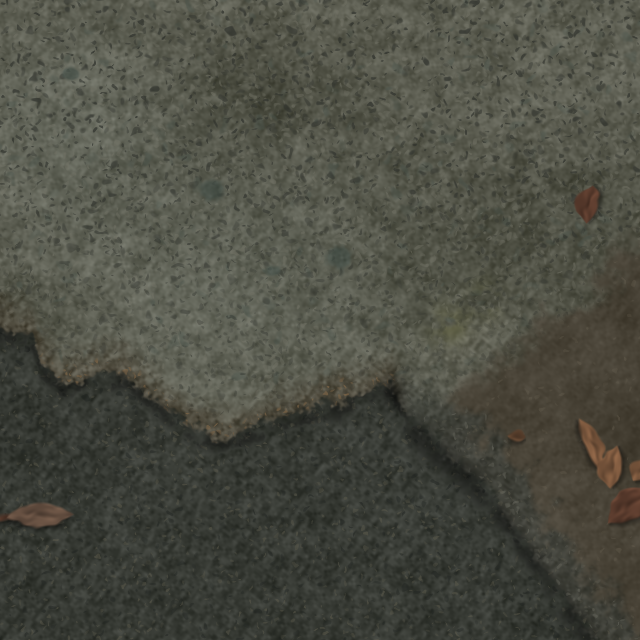
Reproduce this texture procedurally as a WebGL 1 fragment shader.

```glsl
precision highp float;
uniform vec2 u_resolution;

float hash(vec2 p) {
  return fract(sin(dot(p, vec2(127.1, 311.7))) * 43758.545);
}

float noise(vec2 p) {
  vec2 i = floor(p), f = fract(p);
  f = f * f * (3.0 - 2.0 * f);
  return mix(mix(hash(i), hash(i + vec2(1, 0)), f.x),
             mix(hash(i + vec2(0, 1)), hash(i + vec2(1, 1)), f.x), f.y);
}

float fbm(vec2 p) {
  float sum = 0.0, amp = 0.5;
  for (int i = 0; i < 4; i++) {
    sum += amp * noise(p);
    p = mat2(1.6, 1.2, -1.2, 1.6) * p + 7.3;
    amp *= 0.5;
  }
  return sum;
}

mat2 rotation(float a) {
  return mat2(cos(a), -sin(a), sin(a), cos(a));
}

// One tilted, uneven grain per occupied cell
float grains(vec2 p, float cells, float density) {
  vec2 g = rotation(0.4) * p * cells + cells;
  g += 0.7 * vec2(noise(g * 1.6), noise(g * 1.6 + 31.0));
  vec2 id = floor(g);
  vec2 jitter = vec2(hash(id + 3.1), hash(id + 8.7)) - 0.5;
  vec2 q = rotation(6.28 * hash(id + 5.3)) * (fract(g) - 0.5 - 0.3 * jitter);
  float d = length(q * vec2(1.0, 1.5)) - mix(0.18, 0.38, hash(id + 1.9));
  return smoothstep(0.14, -0.14, d) * step(hash(id), density) * mix(0.4, 1.0, hash(id + 6.1));
}

float blob(vec2 p, float x, float y, float w, float h) {
  vec2 q = (p - vec2(x, y)) / vec2(w, h);
  return exp(-dot(q, q));
}

float ramp(float x, float a, float b, float rise) {
  return rise * clamp((x - a) / (b - a), 0.0, 1.0);
}

// Height of the broken slab edge, continuing down the crack
float edgeHeight(float x) {
  return 0.49 + ramp(x, 0.0, 0.05, -0.017) + ramp(x, 0.05, 0.065, -0.04)
    + ramp(x, 0.065, 0.098, -0.03) + ramp(x, 0.098, 0.195, 0.015)
    + ramp(x, 0.195, 0.3, -0.09) + ramp(x, 0.3, 0.352, -0.012)
    + ramp(x, 0.352, 0.612, 0.084) + ramp(x, 0.612, 0.635, -0.045)
    + ramp(x, 0.635, 0.755, -0.11) + ramp(x, 0.755, 1.0, -0.34);
}

float leafMask(vec2 q, vec2 size, float blur) {
  float t = q.x / size.x;
  return smoothstep(blur, -blur, abs(q.y) - size.y * (1.0 - t * t)) * smoothstep(1.1, 0.95, abs(t));
}

void addLeaf(inout vec3 col, vec2 p, vec2 center, vec2 size, float angle, vec3 tint) {
  vec2 q = rotation(angle) * (p - center);
  q.y += 0.1 * q.x * q.x / size.x + 0.008 * (noise(p * 70.0) - 0.5);
  col *= 1.0 - 0.4 * leafMask(q + vec2(0.0, 0.005), size, 0.006);
  float light = 0.7 + 0.45 * noise(q * vec2(60, 160)) + 6.0 * q.y;
  col = mix(col, tint * light, leafMask(q, size, 0.003));
}

void main() {
  vec2 p = gl_FragCoord.xy / u_resolution;
  float broad = fbm(p * 7.0) - 0.47;
  float medium = fbm(p * 32.0 + 9.0) - 0.47;
  vec2 tilted = rotation(0.9) * p;
  float fine = noise(tilted * vec2(95, 150)) + 0.8 * noise(tilted * vec2(230, 190)) - 0.9;

  // Weathered concrete with stains, aggregate and pits
  vec3 concrete = vec3(0.362, 0.366, 0.318) + 0.08 * broad + 0.12 * medium + 0.09 * fine;
  concrete += vec3(0.018, 0.024, 0.026) * (blob(p, 0.36, 0.56, 0.28, 0.2) + blob(p, 0.1, 0.8, 0.17, 0.17));
  concrete -= 0.085 * blob(p, 0.4, 0.84, 0.1, 0.08) + 0.05 * blob(p, 0.73, 0.66, 0.11, 0.14);
  concrete -= 0.05 * (blob(p, 0.95, 0.66, 0.16, 0.12) + blob(p, 0.0, 0.52, 0.16, 0.07));
  concrete = mix(concrete, vec3(0.46, 0.46, 0.41), 0.5 * grains(p, 75.0, 0.55));
  concrete = mix(concrete, vec3(0.28, 0.32, 0.29), 0.45 * grains(p, 38.0, 0.25));
  float pits = max(grains(p, 56.0, 0.32), grains(p, 90.0, 0.4));
  concrete = mix(concrete, vec3(0.18, 0.19, 0.17), pits * (0.42 + 0.3 * smoothstep(0.4, 0.85, p.y)));
  float stones = blob(p, 0.332, 0.703, 0.021, 0.018) + blob(p, 0.531, 0.599, 0.022, 0.02)
    + 0.7 * blob(p, 0.426, 0.577, 0.02, 0.01) + blob(p, 0.11, 0.885, 0.013, 0.01);
  stones = smoothstep(0.25, 0.7, stones + 0.5 * medium + 0.15 * fine);
  concrete = mix(concrete, vec3(0.26, 0.3, 0.27) + 0.05 * fine, 0.75 * stones);

  // Brown soil drifting over the slab
  vec3 soil = vec3(0.28, 0.257, 0.21) + 0.07 * broad + 0.09 * medium + 0.04 * fine;
  soil = mix(soil, vec3(0.4, 0.37, 0.31), 0.4 * grains(p, 88.0, 0.12));
  float soilLine = 0.33 + 0.86 * (p.x - 0.65) + 0.15 * broad + 0.15 * medium;
  vec3 col = mix(concrete, soil, smoothstep(0.045, -0.05, p.y - soilLine) * smoothstep(0.6, 0.7, p.x));

  // Moss and pale chips beside the corner
  float moss = blob(p, 0.705, 0.49, 0.032, 0.03) + 0.8 * blob(p, 0.76, 0.53, 0.025, 0.03);
  col = mix(col, vec3(0.4, 0.4, 0.27), 0.7 * moss * smoothstep(-0.2, 0.05, medium));
  float chips = blob(rotation(0.65) * (p - vec2(0.73, 0.455)), 0.0, 0.0, 0.08, 0.025);
  col = mix(col, vec3(0.42, 0.42, 0.37) + 0.15 * fine, 0.5 * chips);

  // Dark asphalt
  vec3 asphalt = vec3(0.216, 0.228, 0.204) + 0.04 * broad + 0.06 * medium + 0.085 * fine;
  asphalt = mix(asphalt, vec3(0.37, 0.36, 0.3), 0.5 * grains(p, 100.0, 0.26));
  asphalt = mix(asphalt, vec3(0.12, 0.135, 0.125), 0.5 * grains(p, 75.0, 0.36));

  // Dirty slab lip on the left, gritty crack on the right
  float side = smoothstep(0.6, 0.65, p.x);
  float h = p.y - edgeHeight(p.x) + 0.04 * medium + 0.012 * fine;
  h *= mix(0.85, 0.65, side);
  float lip = smoothstep(0.06, 0.0, h) * (1.0 - side);
  col = mix(col, vec3(0.29, 0.26, 0.205) + 0.14 * fine, 0.65 * lip);
  float crumbs = smoothstep(0.6, 0.9, lip) * smoothstep(0.03, 0.1, p.x);
  col = mix(col, vec3(0.5, 0.4, 0.28), 0.8 * crumbs * grains(p, 91.0, 0.6));
  float grit = side * smoothstep(0.085, 0.03, h + 0.1 * medium) * smoothstep(0.45, 0.33, p.y);
  col = mix(col, asphalt + 0.025, 0.75 * grit);
  col = mix(col, vec3(0.42, 0.42, 0.38), 0.55 * grit * grains(p, 85.0, 0.35));
  col = mix(col, asphalt, smoothstep(0.005, -0.005, h));
  float seam = exp(-pow(abs(h + 0.007) / mix(0.01, 0.017, side), 2.0));
  col *= 1.0 - 0.42 * seam * smoothstep(-0.2, 0.12, medium + 0.2 * fine);
  col *= 1.0 - 0.4 * blob(p, 0.617, 0.385, 0.018, 0.025);

  // Fallen leaves
  vec3 amber = vec3(0.52, 0.37, 0.26), rust = vec3(0.38, 0.25, 0.19);
  addLeaf(col, p, vec2(0.01, 0.191), vec2(0.03, 0.003), 0.0, rust);
  addLeaf(col, p, vec2(0.063, 0.197), vec2(0.052, 0.019), 0.03, vec3(0.42, 0.33, 0.27));
  addLeaf(col, p, vec2(0.919, 0.681), vec2(0.03, 0.018), 1.35, rust);
  addLeaf(col, p, vec2(0.928, 0.305), vec2(0.046, 0.014), -1.2, amber);
  addLeaf(col, p, vec2(0.954, 0.271), vec2(0.034, 0.019), 1.4, amber);
  addLeaf(col, p, vec2(0.984, 0.212), vec2(0.045, 0.024), 0.6, rust);
  addLeaf(col, p, vec2(1.0, 0.268), vec2(0.022, 0.015), 0.9, amber);
  addLeaf(col, p, vec2(0.807, 0.32), vec2(0.014, 0.007), 0.1, amber * 0.8);
  gl_FragColor = vec4(col, 1.0);
}
```
